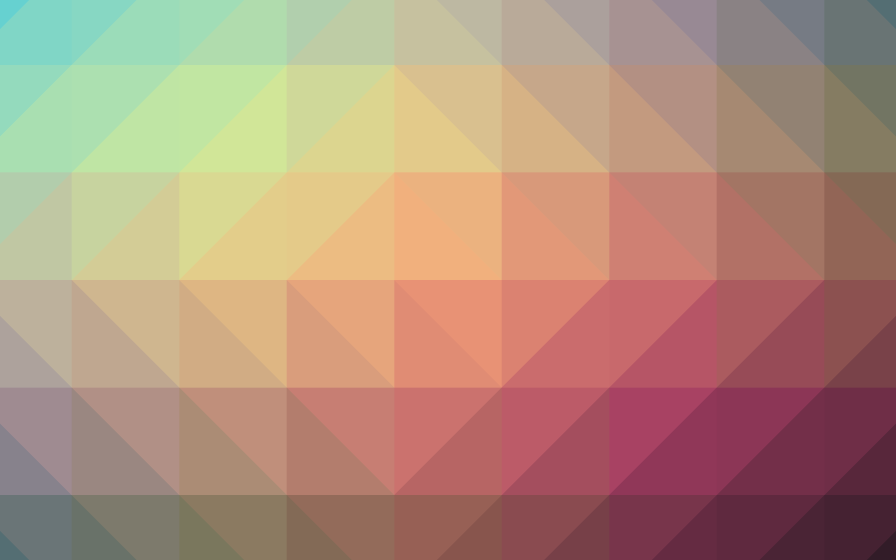
Give the GLSL for this background, as a Shadertoy shader.

```glsl
// Square grid split into flat triangles, tinted by a five-colour ramp along both axes.

// sRGB primaries to XYZ
const mat3 RGB_TO_XYZ = mat3(.4125, .2127, .0193, .3576, .7152, .1192, .1804, .0722, .9503);

// Cube-root XYZ: mixing here is perceptually even
vec3 toPerceptual(vec3 rgb) {
    return pow(RGB_TO_XYZ * pow(rgb, vec3(2.2)), vec3(1. / 3.));
}

vec3 toRgb(vec3 c) {
    return pow(max(inverse(RGB_TO_XYZ) * (c * c * c), 0.), vec3(1. / 2.2));
}

// Cyan, lime, apricot, plum and near-black at even steps
vec3 ramp(float t) {
    t *= 4.;
    vec3 c = toPerceptual(vec3(.40, .82, .815));
    c = mix(c, toPerceptual(vec3(.81, .918, .60)), clamp(t, 0., 1.));
    c = mix(c, toPerceptual(vec3(.965, .643, .47)), clamp(t - 1., 0., 1.));
    c = mix(c, toPerceptual(vec3(.647, .235, .384)), clamp(t - 2., 0., 1.));
    return mix(c, toPerceptual(vec3(.196, .11, .157)), clamp(t - 3., 0., 1.));
}

vec3 triangleColor(vec2 pixel) {
    const float cellSize = .192;
    const vec2 gridCenter = vec2(4.5, 3.);

    // Grid space, with rows counted downward
    vec2 p = (pixel - .5 * iResolution.xy) / iResolution.y;
    vec2 grid = vec2(p.x, -p.y) / cellSize + gridCenter;
    vec2 cell = floor(grid);
    vec2 f = grid - cell;

    // Diagonals form rings around the middle; one central cell is flipped
    bool rising = (cell.x < 4.) == (cell.y < 3.) && cell != vec2(4., 3.);
    vec2 middle = rising
        ? vec2(f.x + f.y < 1. ? 1. : 2.) / 3.
        : (f.x > f.y ? vec2(2., 1.) : vec2(1., 2.)) / 3.;

    // Each triangle averages the ramp across and the ramp down
    vec2 t = (cell + middle - gridCenter) * cellSize;
    t.x *= iResolution.y / iResolution.x;
    t += .5;
    return toRgb(mix(ramp(t.x), ramp(t.y), .5));
}

void mainImage(out vec4 fragColor, in vec2 fragCoord) {
    // 3x3 supersampling smooths every edge
    vec3 sum = vec3(0.);
    for (int y = -1; y <= 1; y++)
        for (int x = -1; x <= 1; x++)
            sum += triangleColor(fragCoord + vec2(x, y) / 3.);
    fragColor = vec4(sum / 9., 1.);
}
```
